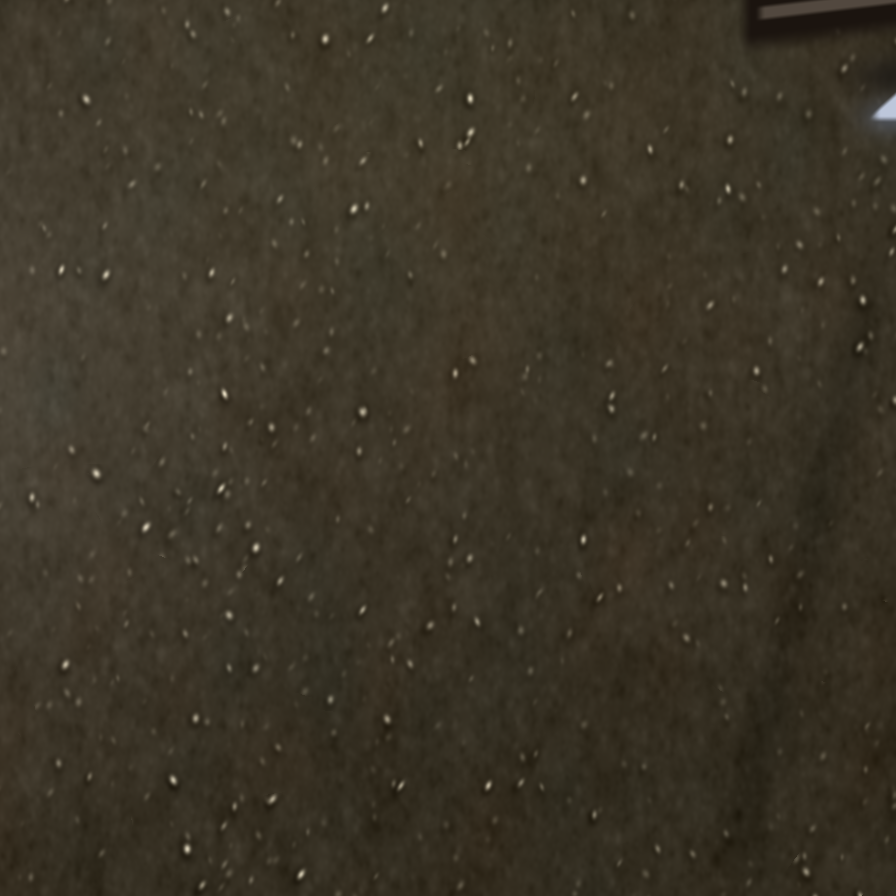
Give the GLSL for this texture, as a three.js fragment shader.

```glsl
// Dark olive-brown speckled stone under soft, uneven light, with a faint slanted shadow,
// and the edge of a fitting with a cool glint in the upper right corner.
// Cellular blobs make the mottling; jittered grid cells hold the tilted mineral flecks.
varying vec2 vUv;

vec2 hash2(vec2 p) {
  return fract(sin(vec2(dot(p, vec2(127.1, 311.7)), dot(p, vec2(269.5, 183.3)))) * 43758.55);
}

// Cellular noise: one soft blob of random sign per cell, roughly -1 to 1.
float blobs(vec2 p) {
  float sum = 0.0;
  for (int j = -1; j <= 1; j++) {
    for (int i = -1; i <= 1; i++) {
      vec2 cell = floor(p) + vec2(float(i), float(j));
      vec2 d = p - cell - hash2(cell);
      sum += (2.0 * hash2(cell + 41.0).x - 1.0) * exp(-4.0 * dot(d, d));
    }
  }
  return sum;
}

// Scattered flecks: a bright elongated core with a thin dark rim.
float flecks(vec2 uv, float cells, float chance, float faint, float bright) {
  vec2 p = uv * cells;
  float sum = 0.0;
  for (int j = -1; j <= 1; j++) {
    for (int i = -1; i <= 1; i++) {
      vec2 cell = floor(p) + vec2(float(i), float(j));
      vec2 pick = hash2(cell + 17.0);
      vec2 vary = hash2(cell + 73.0);
      vec2 d = (p - cell - hash2(cell)) / cells;
      d.x -= (vary.x * 0.7 - 0.25) * d.y;
      d *= vec2(mix(1.1, 1.6, vary.y), 0.95);
      float size = mix(0.0036, 0.0048, pick.y);
      float core = exp(-dot(d, d) / (size * size));
      vec2 r = d + vec2(0.001, 0.002);
      float rim = exp(-dot(r, r) / (size * size * 3.5));
      float glow = mix(faint, bright, pow(pick.y, 2.2));
      sum += step(pick.x, chance) * glow * (1.2 * core - 0.27 * rim);
    }
  }
  return sum;
}

float softBand(float x, float lo, float hi, float blur) {
  return smoothstep(lo - blur, lo + blur, x) * (1.0 - smoothstep(hi - blur, hi + blur, x));
}

void main() {
  vec2 uv = vUv;

  // Uneven light: paler at the left and top, dimmer towards the lower right.
  vec3 color = vec3(0.215, 0.190, 0.139);
  vec2 left = (uv - vec2(0.0, 0.58)) / vec2(0.30, 0.42);
  vec2 top = (uv - vec2(0.48, 0.86)) / vec2(0.42, 0.30);
  color += vec3(0.062, 0.060, 0.062) * exp(-dot(left, left));
  color += vec3(0.036, 0.033, 0.022) * exp(-dot(top, top));
  color -= 0.020 * smoothstep(0.45, 0.0, uv.y);

  // Mottling, slightly drawn out upwards, with a weak red-green drift.
  color += 0.011 * blobs(uv * vec2(13.0, 8.0));
  color += 0.018 * blobs(uv * vec2(48.0, 30.0) + 9.0);
  color += 0.026 * blobs(uv * vec2(120.0, 78.0) + 23.0);
  color += 0.012 * blobs(uv * vec2(200.0, 150.0) + 31.0);
  color += vec3(0.006, -0.002, -0.005) * blobs(uv * vec2(17.0, 10.0) + 57.0);

  // Slanted shadow running down the right side.
  float shadowX = uv.x - 0.975 + (0.68 - uv.y) * 0.246;
  float shadow = exp(-shadowX * shadowX / 0.0007) * softBand(uv.y, 0.04, 0.68, 0.08);
  color -= vec3(0.042, 0.037, 0.032) * shadow;

  // Sparse bright flecks over many faint ones, thinned out in patches.
  float patches = 1.0 + 0.8 * blobs(uv * 7.0 + 5.0);
  float shine = flecks(uv, 27.0, 0.23 * patches, 0.12, 0.66);
  shine += flecks(uv + 3.3, 48.0, 0.14 * patches, 0.04, 0.19);
  color += shine * vec3(1.0, 0.98, 0.90);

  // Dark fitting with a paler ledge.
  float ledgeY = uv.y - 0.982 - (uv.x - 0.846) * 0.12;
  float fitting = smoothstep(0.822, 0.840, uv.x) * smoothstep(-0.046, -0.018, ledgeY);
  color = mix(color, vec3(0.105, 0.078, 0.058), fitting);
  float ledge = softBand(ledgeY, -0.004, 0.010, 0.003) * smoothstep(0.842, 0.855, uv.x);
  color = mix(color, vec3(0.36, 0.32, 0.28), 0.85 * ledge);

  // Cool glint below it, with a dark edge above.
  vec2 gap = (uv - vec2(1.0, 0.915)) / vec2(0.045, 0.022);
  color = mix(color, vec3(0.10, 0.09, 0.08), 0.7 * exp(-dot(gap, gap)));
  vec2 haze = (uv - vec2(0.995, 0.870)) / vec2(0.032, 0.020);
  color = mix(color, vec3(0.34, 0.37, 0.43), 0.7 * exp(-dot(haze, haze)));
  float slope = 0.868 + max(uv.x - 0.970, 0.0) * 0.9;
  float glint = softBand(uv.y, 0.867, slope, 0.004) * smoothstep(0.968, 0.984, uv.x);
  color = mix(color, vec3(0.74, 0.78, 0.86), glint);

  gl_FragColor = vec4(clamp(color, 0.0, 1.0), 1.0);
}
```
